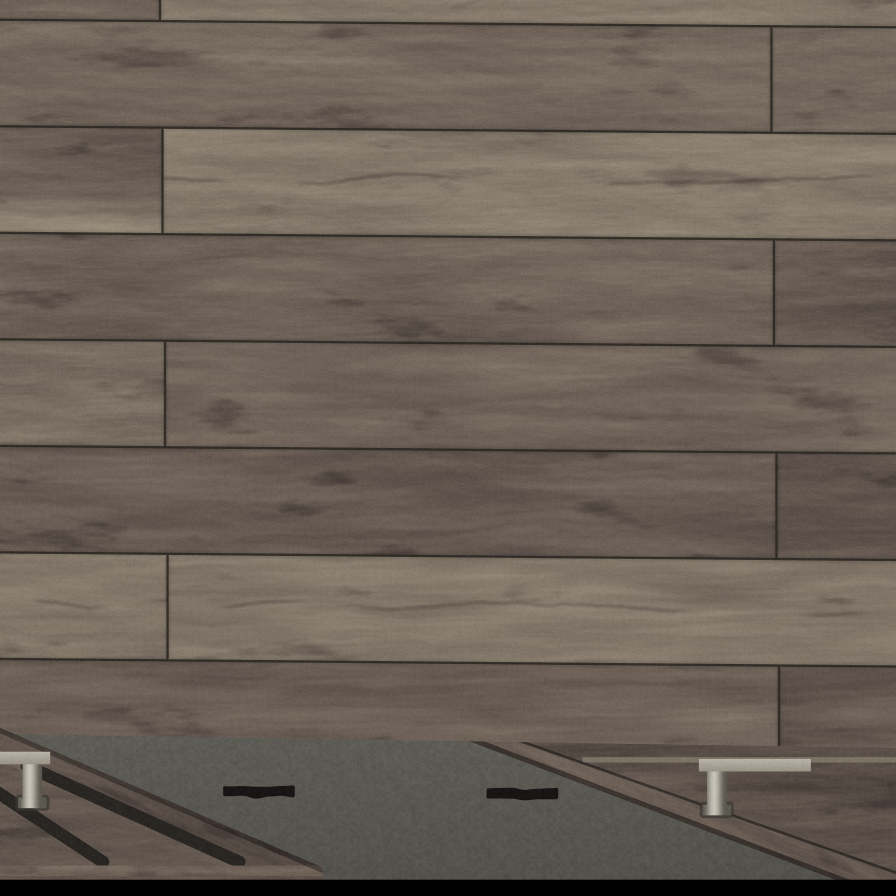
Give the GLSL for this texture, as a WebGL 2 fragment shader.

```glsl
#version 300 es
precision highp float;
// Weathered plank wall in staggered rows, above a grey floor, two slatted
// wooden frames with metal handles and a black bottom band. Grain is stretched
// value noise; the planks come from row repeats, the rest from distances.
uniform vec2 u_resolution;
out vec4 fragColor;

float hash(vec2 p) { return fract(sin(dot(p, vec2(127.1, 311.7))) * 43758.5453); }

float noise(vec2 p) {
  vec2 i = floor(p), f = fract(p);
  f = f * f * (3.0 - 2.0 * f);
  return mix(mix(hash(i), hash(i + vec2(1, 0)), f.x),
             mix(hash(i + vec2(0, 1)), hash(i + vec2(1, 1)), f.x), f.y);
}

float fbm(vec2 p) {
  float sum = 0.0, amp = 0.5;
  for (int i = 0; i < 5; i++) {
    sum += amp * noise(p);
    p = p * 2.03 + 17.3;
    amp *= 0.5;
  }
  return sum;
}

// Coverage of a shape from its signed distance, one pixel soft.
float fill(float d) { return clamp(0.5 - d * min(u_resolution.x, u_resolution.y), 0.0, 1.0); }

float box(vec2 p, vec2 center, vec2 halfSize) {
  vec2 d = abs(p - center) - halfSize;
  return length(max(d, 0.0)) + min(max(d.x, d.y), 0.0);
}

float segment(vec2 p, vec2 a, vec2 b) {
  vec2 ab = b - a;
  return length(p - a - ab * clamp(dot(p - a, ab) / dot(ab, ab), 0.0, 1.0));
}

// Signed distance to the line a-b, positive above it.
float above(vec2 p, vec2 a, vec2 b) {
  vec2 d = normalize(b - a);
  return dot(p - a, vec2(-d.y, d.x));
}

vec3 woodColor(float tone) {
  vec3 c = mix(vec3(0.27, 0.245, 0.22), vec3(0.62, 0.57, 0.50), clamp(tone, 0.0, 1.0));
  return c + vec3(0.008, -0.004, 0.004) * (1.0 - smoothstep(0.45, 0.7, tone));
}

// Brightness change from streaks, smudges and fine fibres running along x.
float grain(vec2 p, float seed) {
  vec2 q = p + seed * vec2(3.7, 9.1);
  float bend = 0.022 * (fbm(q * vec2(7.0, 18.0)) - 0.5);
  float streak = fbm(vec2(q.x * 7.0, (q.y + bend) * 95.0)) - 0.48;
  float cloud = fbm(q * vec2(5.0, 17.0) + 4.0) - 0.48;
  float smudge = smoothstep(0.56, 0.76, fbm(q * vec2(9.0, 30.0) + 31.0));
  float fibre = noise(vec2(q.x * 60.0, q.y * 380.0)) - 0.5;
  return 0.34 * streak + 0.36 * cloud - 0.26 * smudge + 0.06 * fibre;
}

vec3 wall(vec2 p) {
  const float leftTone[8] = float[](0.42, 0.52, 0.42, 0.51, 0.60, 0.40, 0.72, 0.47);
  const float rightTone[8] = float[](0.74, 0.62, 0.78, 0.38, 0.52, 0.36, 0.74, 0.37);
  float down = (0.978 - 0.0085 * p.x - p.y) / 0.1189;
  float row = floor(down), v = fract(down);
  float joint = (mod(row, 2.0) < 0.5 ? 0.861 : 0.180) + 0.0014 * row;
  bool isRight = p.x > joint;
  int index = clamp(int(row) + 1, 0, 7);
  float base = isRight ? rightTone[index] : leftTone[index];
  float seed = row * 2.0 + (isRight ? 1.0 : 0.0) + 5.0;
  float tone = base + grain(p, seed);

  // One short board pales at its lower edge; light boards carry a fine crack.
  if (row == 1.0 && !isRight) tone += 0.42 * smoothstep(0.5, 1.0, v);
  float crackY = 0.47 + 0.22 * (fbm(vec2(p.x * 9.0, seed)) - 0.5);
  float crack = smoothstep(0.035, 0.0, abs(v - crackY)) * smoothstep(0.35, 0.65, noise(vec2(p.x * 14.0, seed)));
  tone -= 0.24 * crack * step(0.7, base);

  vec3 color = woodColor(tone);
  float seam = min(min(v, 1.0 - v) * 0.1189, abs(p.x - joint));
  color *= 1.0 - 0.12 * smoothstep(0.006, 0.0, seam);
  return mix(color, vec3(0.17, 0.155, 0.135), 0.9 * fill(seam - 0.0013));
}

// Post with a round foot and a side bar.
vec3 handle(vec3 color, vec2 p, vec2 top, float barStart, float barEnd) {
  float post = box(p, top - vec2(0.0, 0.025), vec2(0.011, 0.027));
  float foot = box(p, top - vec2(0.0, 0.05), vec2(0.015, 0.005)) - 0.001;
  float bar = box(p, vec2(0.5 * (barStart + barEnd), top.y), vec2(0.5 * (barEnd - barStart), 0.007));
  float shine = 1.0 - smoothstep(0.0, 0.013, abs(p.x - top.x + 0.003));
  color = mix(color, vec3(0.22, 0.21, 0.19), 0.7 * fill(foot - 0.003));
  color = mix(color, mix(vec3(0.36, 0.35, 0.32), vec3(0.78, 0.76, 0.71), shine), fill(min(post, foot)));
  return mix(color, vec3(0.66, 0.64, 0.59) + 9.0 * (p.y - top.y), fill(bar));
}

void main() {
  vec2 p = gl_FragCoord.xy / u_resolution;
  vec3 color = wall(p);

  // Floor with two dark slots
  float floorTop = p.y - 0.181 + 0.016 * p.x;
  vec3 ground = vec3(0.345, 0.34, 0.315) + 0.03 * (noise(p * 260.0) - 0.5) + 0.25 * (p.y - 0.1);
  for (float i = 0.0; i < 2.0; i++) {
    vec2 center = vec2(0.289 + 0.294 * i, 0.118 - 0.002 * i);
    float slot = box(p + vec2(0.0, 0.004 * noise(p * 70.0)), center, vec2(0.038, 0.004)) - 0.002;
    ground = mix(ground, vec3(0.09, 0.085, 0.08), fill(slot));
  }
  color = mix(color, ground, fill(floorTop));

  // Left frame: sloping rail, two grooves and a bottom edge
  float leftEdge = above(p, vec2(0.0, 0.188), vec2(0.36, 0.032));
  vec2 slope = vec2(0.917 * p.x - 0.398 * p.y, leftEdge);
  vec3 rail = woodColor(0.30 + grain(slope, 2.0));
  vec3 slats = woodColor(0.30 + grain(p, 3.0));
  vec3 leftFrame = mix(slats, rail, fill(-leftEdge - 0.035));
  float groove = min(segment(p, vec2(0.03, 0.145), vec2(0.267, 0.038)), segment(p, vec2(-0.02, 0.127), vec2(0.115, 0.038)));
  leftFrame = mix(leftFrame, vec3(0.16, 0.15, 0.135), fill(groove - 0.007));
  leftFrame = mix(leftFrame, woodColor(0.52 + grain(p, 4.0)), fill(abs(p.y - 0.028) - 0.006));
  leftFrame *= 1.0 - 0.35 * fill(abs(leftEdge + 0.003) - 0.003);
  color = mix(color, leftFrame, fill(max(leftEdge, p.x - 0.36)));

  // Right frame: dark slats behind a tapered rail
  float rightEdge = above(p, vec2(0.501, 0.181), vec2(0.924, 0.021));
  float railTop = above(p, vec2(0.56, 0.180), vec2(1.0, 0.026));
  vec3 rightFrame = woodColor(0.24 + grain(p, 7.0));
  rightFrame = mix(rightFrame, vec3(0.48, 0.45, 0.40), fill(box(p, vec2(0.85, 0.152), vec2(0.2, 0.003))));
  rightFrame = mix(rightFrame, woodColor(0.34 + grain(slope, 8.0)), fill(railTop));
  rightFrame *= 1.0 - 0.45 * fill(min(abs(rightEdge - 0.003) - 0.003, abs(railTop) - 0.0015));
  color = mix(color, rightFrame, fill(max(-rightEdge, floorTop)));

  color = handle(color, p, vec2(0.036, 0.154), -0.02, 0.056);
  color = handle(color, p, vec2(0.800, 0.146), 0.780, 0.905);

  color += 0.025 * (hash(floor(p * 512.0)) - 0.5);
  color = mix(color, vec3(0.005), fill(p.y - 0.0182));
  fragColor = vec4(color, 1.0);
}
```
